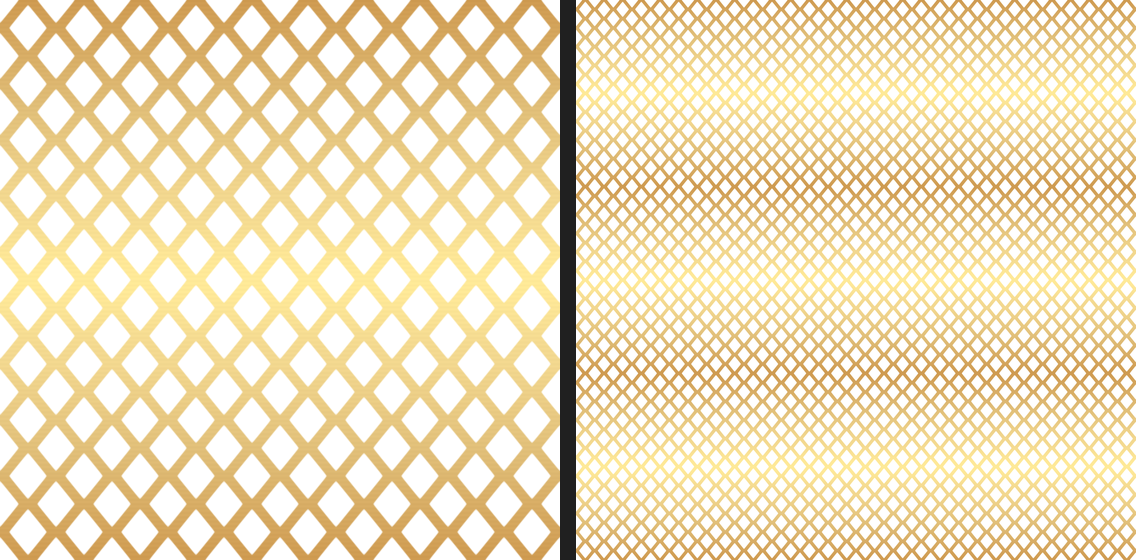
Left, the tile; right, the same tile 3 across and 3 down.
This pattern is drawn by a Shadertoy shader. Its source:

```glsl
// A golden trellis: white diamonds in two interleaved 10 by 10 grids leave
// diagonal bars between them. The bars carry a vertical metallic gradient,
// mirrored about the middle so that the top and bottom edges join.

// Signed distance to a diamond with slightly softened tips.
float diamond(vec2 p, vec2 halfSize) {
    p = sqrt(p * p + 0.015 * 0.015);
    return (dot(p, halfSize.yx) - halfSize.x * halfSize.y) / length(halfSize);
}

// Gold from bright (0, middle) to bronze (1, top and bottom edges).
vec3 gold(float t) {
    vec3 c = mix(vec3(1.0, 0.915, 0.595), vec3(0.95, 0.845, 0.56), smoothstep(0.0, 0.3, t));
    c = mix(c, vec3(0.88, 0.745, 0.47), clamp((t - 0.3) / 0.32, 0.0, 1.0));
    return mix(c, vec3(0.81, 0.605, 0.315), clamp((t - 0.62) / 0.38, 0.0, 1.0));
}

void mainImage(out vec4 fragColor, in vec2 fragCoord) {
    vec2 uv = fragCoord / iResolution.xy;
    vec2 cell = uv * 10.0;

    // Nearest diamond of the two half-offset grids
    vec2 halfSize = vec2(0.34, 0.42);
    float d = min(diamond(fract(cell) - 0.5, halfSize),
                  diamond(fract(cell + 0.5) - 0.5, halfSize));

    // Soft edge, never thinner than a pixel
    float edge = 10.0 * max(0.0016, 0.9 / iResolution.y);
    float bars = smoothstep(-edge, edge, d);

    // Gradient with a faint brushed grain in whole rows
    vec3 metal = gold(abs(uv.y - 0.5) * 2.0);
    metal += 0.007 * sin(6.2831853 * 128.0 * uv.y);

    fragColor = vec4(mix(vec3(1.0), metal, bars), 1.0);
}
```
